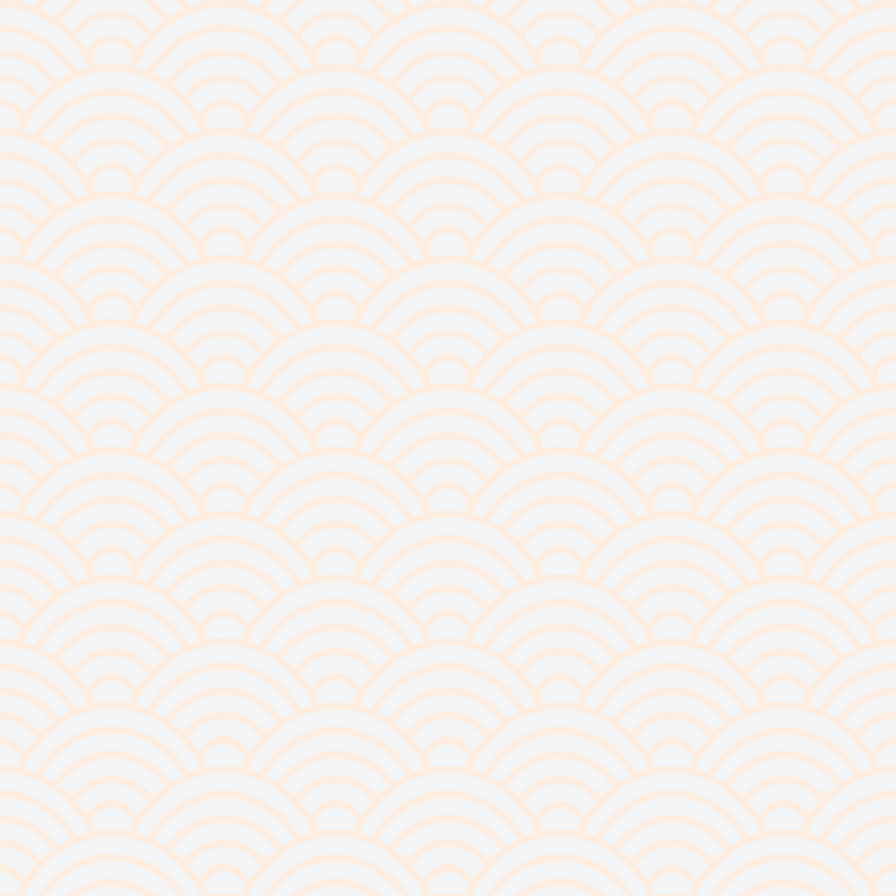
A WebGL 2 fragment shader for this pattern:

```glsl
#version 300 es
precision highp float;

uniform vec2 u_resolution;
out vec4 fragColor;

const vec3 GROUND_COLOR = vec3(0.955, 0.961, 0.966);
const vec3 LINE_COLOR = vec3(0.988, 0.930, 0.880);

const float COLUMN_PITCH = 0.25;
const float ROW_PITCH = 0.0712;      // half of the vertical repeat
const float ROW_OFFSET = -0.0009;
const int RING_COUNT = 5;
const float RING_STEP = 0.0275;      // vertical spacing of the arcs
const float RING_WIDEN = 0.0286;     // horizontal spacing of the inner arcs
const float RING_NARROW = 0.00098;   // narrowing towards the outer arcs
const float LINE_WIDTH = 0.0083;
const float RING_JITTER = 0.0010;    // radius variation between repeats
const float EDGE_WOBBLE = 0.0009;
const float WOBBLE_SCALE = 110.0;

float hash(vec2 p) {
    return fract(sin(dot(p, vec2(127.1, 311.7))) * 43758.5453);
}

float noise(vec2 p) {
    vec2 cell = floor(p);
    vec2 f = fract(p);
    f = f * f * (3.0 - 2.0 * f);
    float low = mix(hash(cell), hash(cell + vec2(1.0, 0.0)), f.x);
    float high = mix(hash(cell + vec2(0.0, 1.0)), hash(cell + vec2(1.0, 1.0)), f.x);
    return mix(low, high, f.y);
}

// Approximate signed distance to an axis-aligned ellipse.
float ellipseDistance(vec2 p, vec2 radii) {
    float k0 = length(p / radii);
    float k1 = length(p / (radii * radii));
    return k0 * (k0 - 1.0) / max(k1, 0.001);
}

vec2 ringRadii(float ring) {
    return ring * vec2(RING_WIDEN - RING_NARROW * ring, RING_STEP);
}

void main() {
    vec2 uv = gl_FragCoord.xy / u_resolution.y;
    float pixel = 1.0 / u_resolution.y;
    float halfLine = 0.5 * LINE_WIDTH;
    float wobble = EDGE_WOBBLE * (noise(uv * WOBBLE_SCALE) - 0.5);
    float baseRow = floor((uv.y - ROW_OFFSET) / ROW_PITCH);
    float ink = 0.0;

    // Paint from the back row to the front row, each scale covering those above.
    for (int layer = 3; layer >= 0; layer--) {
        float row = baseRow + float(layer);
        float stagger = 0.5 * mod(row, 2.0);
        float column = floor(uv.x / COLUMN_PITCH - stagger + 0.5);
        float apex = row * ROW_PITCH + ROW_OFFSET;
        vec2 center = vec2((column + stagger) * COLUMN_PITCH,
                           apex - float(RING_COUNT) * RING_STEP);
        vec2 p = uv - center;

        float lines = 0.0;
        float cover = 0.0;
        for (int i = 1; i <= RING_COUNT; i++) {
            float ring = float(i);
            float jitter = RING_JITTER * (hash(vec2(column + 9.0 * ring, row)) - 0.5);
            float d = ellipseDistance(p, ringRadii(ring)) + jitter + wobble;
            float stroke = 1.0 - smoothstep(-0.75 * pixel, 0.75 * pixel, abs(d) - halfLine);
            lines = max(lines, stroke);
            cover = 1.0 - smoothstep(-0.75 * pixel, 0.75 * pixel, d - halfLine);
        }
        // The last ring is the outline, so its outer edge bounds the scale.
        ink = mix(ink, lines, cover);
    }

    fragColor = vec4(mix(GROUND_COLOR, LINE_COLOR, ink), 1.0);
}
```
